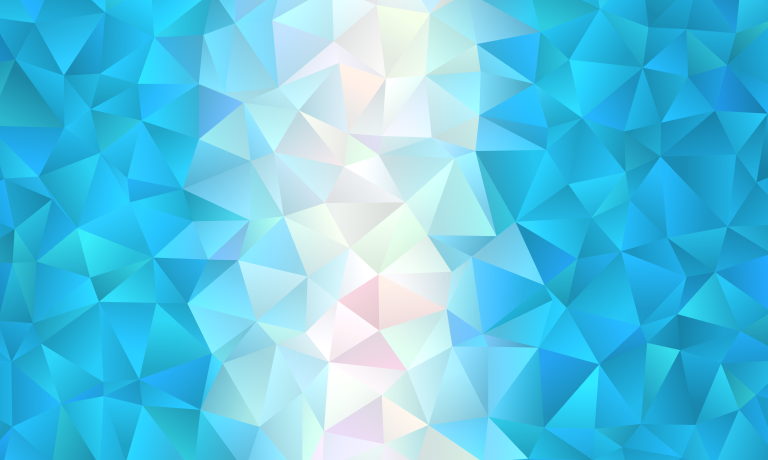
A Shadertoy shader for this background:

```glsl
// Low-poly mosaic of shaded triangles: a white vertical glow fading to cyan and blue sides.

#define ROWS 9.5          // mesh cells over the canvas height
#define JITTER 0.42       // vertex displacement, below 0.5 keeps cells simple
#define GLOW_X 0.485      // centre of the white band, fraction of width
#define RIGHT_FALLOFF 1.25 // the band fades faster on its right side
#define SCATTER 0.07      // random shift of the band colour per facet
#define SHADE 0.20        // brightness difference between facets
#define SLOPE 0.22        // brightness gradient inside a facet
#define TINT 0.75         // strength of the coloured tints

const vec3 WHITE = vec3(0.95, 0.96, 0.97);
const vec3 PALE  = vec3(0.70, 0.92, 0.96);
const vec3 SKY   = vec3(0.47, 0.84, 0.97);
const vec3 CYAN  = vec3(0.14, 0.75, 0.91);
const vec3 DEEP  = vec3(0.11, 0.63, 0.81);
const vec3 BLUE  = vec3(0.13, 0.56, 0.94);
const vec3 GREEN = vec3(0.22, 0.80, 0.77);
const vec3 PINK  = vec3(1.00, 0.83, 0.86);
const vec3 LIME  = vec3(0.84, 0.98, 0.84);

vec3 hash3(vec2 id) {
    vec3 q = fract(id.xyx * vec3(0.1031, 0.1030, 0.0973));
    q += dot(q, q.yxz + 33.33);
    return fract((q.xxy + q.yzz) * q.zyx);
}

float cross2(vec2 a, vec2 b) { return a.x * b.y - a.y * b.x; }

float area(vec2 a, vec2 b, vec2 c) { return cross2(b - a, c - a); }

// Jittered mesh vertex, in cell units
vec2 vertex(vec2 id) {
    return id + JITTER * (2.0 * hash3(id + 71.0).xy - 1.0);
}

// Signed distance to a line, positive on its left
float edge(vec2 p, vec2 a, vec2 b) {
    return cross2(b - a, p - a) / max(length(b - a), 1e-4);
}

// Distance from the white band, as a fraction of the width
float bandDistance(float x) {
    float d = x - GLOW_X;
    return d > 0.0 ? d * RIGHT_FALLOFF : -d;
}

vec3 bandColor(float d) {
    vec3 col = mix(WHITE, PALE, smoothstep(0.03, 0.12, d));
    col = mix(col, SKY, smoothstep(0.11, 0.19, d));
    col = mix(col, CYAN, smoothstep(0.17, 0.27, d));
    return mix(col, DEEP, smoothstep(0.28, 0.52, d));
}

// Soft round spot, centre and radius in fractions of the canvas
float spot(vec2 uv, vec2 centre, float radius) {
    vec2 d = (uv - centre) / radius;
    return exp(-dot(d, d));
}

vec3 facetColor(vec2 p, vec2 centre, vec2 canvas, vec2 seed) {
    vec3 r = hash3(seed + 17.0), s = hash3(seed + 203.0);
    vec2 uv = centre / canvas;
    float x = mix(uv.x, p.x / canvas.x, 0.5);
    float d = bandDistance(x + SCATTER * (s.x - 0.5));
    float light = 1.0 - smoothstep(0.06, 0.27, d);

    // Linear ramp across the facet in a random direction
    float angle = 6.2832 * r.x;
    float ramp = clamp(0.5 + dot(p - centre, vec2(cos(angle), sin(angle))), 0.0, 1.0);

    // Pastel tints in the glow, blue and green ones at the sides
    vec3 pastel = 0.89 + 0.11 * cos(6.2832 * (s.y + vec3(0.0, 0.33, 0.67)));
    vec3 side = mix(BLUE, GREEN, smoothstep(0.4, 0.8, s.y));
    vec3 col = bandColor(d);
    col = mix(col, mix(side, pastel, light), TINT * r.y * r.y * mix(0.35, 1.0, ramp));
    col = mix(col, PINK, 0.75 * spot(uv, vec2(0.49, 0.33), 0.055));
    col = mix(col, LIME, 0.60 * spot(uv, vec2(0.52, 0.49), 0.055));
    col = mix(col, LIME, 0.40 * spot(uv, vec2(0.58, 0.87), 0.060));

    // Facet shading, gentler inside the glow
    float shade = SHADE * (r.z - 0.5) + SLOPE * (ramp - 0.5);
    return clamp(col * (1.0 + shade * (1.0 - 0.6 * light)), 0.0, 1.0);
}

// Adds one counter-clockwise triangle, weighted by its pixel coverage
void addFacet(inout vec4 sum, vec2 p, vec2 a, vec2 b, vec2 c, vec2 canvas, vec2 seed) {
    float inside = min(edge(p, a, b), min(edge(p, b, c), edge(p, c, a)));
    float cover = clamp(0.5 + inside * iResolution.y / ROWS, 0.0, 1.0);
    if (cover > 0.0)
        sum += cover * vec4(facetColor(p, (a + b + c) / 3.0, canvas, seed), 1.0);
}

void mainImage(out vec4 fragColor, in vec2 fragCoord) {
    vec2 canvas = iResolution.xy / iResolution.y * ROWS;
    vec2 p = fragCoord / iResolution.y * ROWS;
    vec4 sum = vec4(0.0);

    for (int j = -1; j <= 1; j++)
    for (int i = -1; i <= 1; i++) {
        vec2 id = floor(p) + vec2(i, j);
        vec2 a = vertex(id), b = vertex(id + vec2(1, 0));
        vec2 c = vertex(id + vec2(1, 1)), d = vertex(id + vec2(0, 1));
        vec2 seed = id * vec2(2.0, 1.0);

        // Split along the shorter diagonal that lies inside the cell
        bool validAC = min(area(a, b, c), area(a, c, d)) > 0.0;
        bool validBD = min(area(a, b, d), area(b, c, d)) > 0.0;
        bool useAC = validAC && (!validBD || distance(a, c) < distance(b, d));
        addFacet(sum, p, a, b, useAC ? c : d, canvas, seed);
        addFacet(sum, p, useAC ? a : b, c, d, canvas, seed + vec2(1.0, 0.0));
    }
    fragColor = vec4(sum.rgb / max(sum.a, 1e-4), 1.0);
}
```
